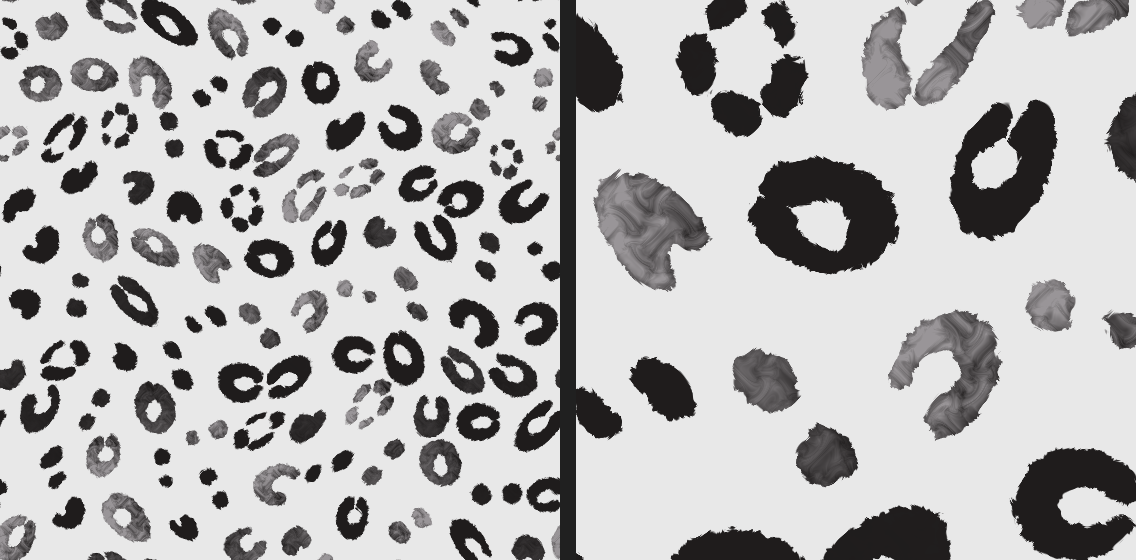
Left: the whole. Right: its middle third, enlarged.
A WebGL 1 fragment shader for this pattern:

```glsl
precision highp float;
// Seamless leopard print: brushed ink rosettes, beans and dots on pale grey.
uniform vec2 u_resolution;

const float TAU = 6.2831853;
const float CELLS = 10.0; // spots per side, even so staggered rows wrap
const vec3 PAPER = vec3(0.91);
const vec3 INK = vec3(0.12, 0.11, 0.11);
const vec3 THIN_INK = vec3(0.60, 0.585, 0.595);

float hash(vec2 cell, float salt) {
  vec3 v = fract(vec3(cell, salt) * vec3(0.1031, 0.1130, 0.0973) + 0.137);
  v += dot(v, v.yzx + 33.33);
  return fract((v.x + v.y) * v.z);
}

vec2 rotate(vec2 v, float angle) {
  float c = cos(angle), s = sin(angle);
  return vec2(c * v.x - s * v.y, s * v.x + c * v.y);
}

// Layered warped sines, about -1 to 1; a whole frequency keeps them seamless.
float wash(vec2 uv, float frequency) {
  vec2 q = uv * TAU;
  float sum = 0.0, amplitude = 0.6;
  for (int i = 0; i < 4; i++) {
    q += 1.1 * sin(q.yx * frequency + vec2(1.7, 4.1) * float(i + 1)) / frequency;
    sum += amplitude * sin(q.x * frequency) * cos(q.y * frequency);
    amplitude *= 0.65;
    frequency = floor(frequency * 1.8);
  }
  return sum;
}

// Distance to a ring of round-ended strokes whose width swells along the way.
float brokenRing(vec2 q, float radius, float halfWidth, float pieces, float halfArc, float seed) {
  float sector = TAU / pieces;
  float angle = atan(q.y, q.x);
  float middle = sector * floor(angle / sector + 0.5);
  float along = middle + clamp(angle - middle, -halfArc, halfArc);
  float swell = 1.0 + 0.22 * sin(along + seed) + 0.14 * sin(2.0 * along + seed * 2.3);
  return length(q - radius * vec2(cos(along), sin(along))) - halfWidth * swell;
}

// Distance to the spot of one cell; q is relative to the spot centre.
float spot(vec2 q, vec2 cell) {
  float kind = hash(cell, 1.0);
  float vary = hash(cell, 2.0);
  float seed = TAU * hash(cell, 3.0);
  float size = mix(0.88, 1.1, hash(cell, 4.0));
  q = rotate(q, TAU * hash(cell, 5.0)) / size;
  q *= vec2(0.89, 1.14);

  // Open ring by default
  float radius = 0.265, halfWidth = 0.122, pieces = 1.0;
  float halfArc = mix(2.05, 2.9, vary);
  if (kind > 0.86) { // pair of ovals
    radius = 0.23; halfWidth = 0.125; pieces = 2.0; halfArc = 0.25;
  } else if (kind > 0.68) { // bean
    radius = 0.21; halfWidth = 0.165; halfArc = mix(0.7, 1.4, vary);
  } else if (kind > 0.48) { // rosette in three to five pieces
    radius = 0.29; halfWidth = 0.096; pieces = 3.0 + floor(vary * 2.99);
    halfArc = 0.5 * TAU / pieces - (halfWidth + 0.035) / radius;
  }
  if (pieces < 1.5) q.x += radius * sin(halfArc) / halfArc; // centre the arc
  return brokenRing(q, radius, halfWidth, pieces, halfArc, seed) * size;
}

// Paleness of the ink in one spot, with a gradient across it.
float paleness(vec2 q, vec2 cell, float mottle) {
  float base = 0.9 * smoothstep(0.38, 1.0, hash(cell, 6.0));
  float slope = rotate(q, TAU * hash(cell, 7.0)).x;
  return base * (0.75 + 0.45 * mottle + 1.1 * slope);
}

void main() {
  vec2 uv = gl_FragCoord.xy / u_resolution;
  float pixel = CELLS / min(u_resolution.x, u_resolution.y);
  float mottle = wash(uv, 31.0);
  float rough = 0.026 * wash(uv.yx, 37.0);

  // Wavy rows hide the grid
  vec2 p = uv * CELLS + 0.24 * sin(TAU * 2.0 * uv.yx + vec2(0.6, 2.4));

  // Nearest and second nearest spot
  float nearest = 9.0, second = 9.0, pale = 0.0;
  for (int j = -1; j <= 1; j++) {
    for (int i = -1; i <= 1; i++) {
      float row = floor(p.y) + float(j);
      float stagger = 0.5 * mod(row, 2.0);
      float column = floor(p.x - stagger) + float(i);
      vec2 cell = floor(mod(vec2(column, row) + 0.5, CELLS));
      vec2 jitter = vec2(0.2, 0.28) * (vec2(hash(cell, 8.0), hash(cell, 9.0)) - 0.5);
      vec2 q = p - vec2(column + stagger, row) - 0.5 - jitter;
      float d = spot(q, cell);
      if (d < nearest) {
        second = nearest;
        nearest = d;
        pale = paleness(q, cell, mottle);
      } else {
        second = min(second, d);
      }
    }
  }

  // Keep a strip of paper between neighbours, then roughen the outline
  float edge = max(nearest, nearest - second + 0.06) + rough;
  float rim = smoothstep(-0.05, 0.0, edge);
  vec3 ink = mix(INK, THIN_INK, clamp(pale * (1.0 - 0.25 * rim), 0.0, 1.0));
  float coverage = 1.0 - smoothstep(-pixel, pixel, edge);
  gl_FragColor = vec4(mix(PAPER, ink, coverage), 1.0);
}
```
